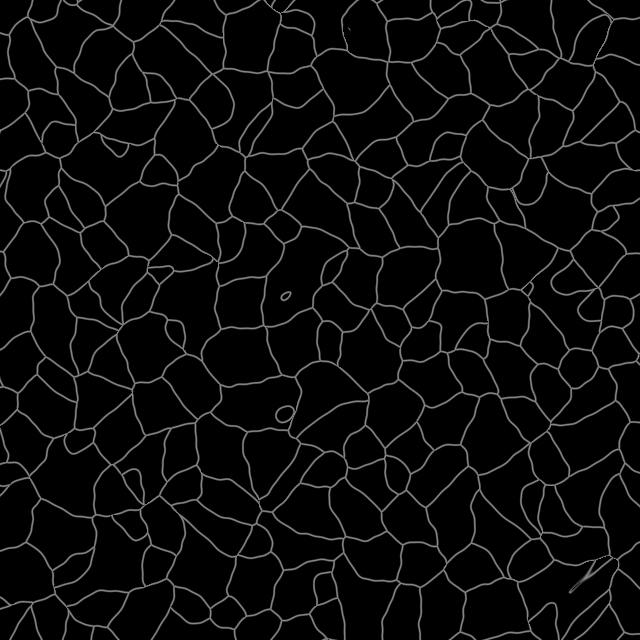
Give the GLSL for this pattern, as a WebGL 1 fragment shader.

```glsl
precision highp float;
// Network of thin grey grain boundaries on black, like a polished metal section.
// Cellular noise whose sites differ in size and stretch gives uneven grains with
// curved borders; layered sines bend the plane so that the borders wander.

uniform vec2 u_resolution;

const vec3 GRAIN_COLOR = vec3(0.0);
const vec3 BOUNDARY_COLOR = vec3(0.53);
const float GRAINS_ACROSS = 14.6;     // sites along one canvas side
const float BOUNDARY_RADIUS = 0.0027; // half width, in canvas units
const float JITTER = 1.0;             // scatter of sites in their lattice cells
const float SIZE_SPREAD = 0.42;       // head start of the largest grains
const float STRETCH = 0.38;           // strongest elongation of a grain
const float BEND = 0.15;              // amplitude of the widest wave
const float BEND_FREQUENCY = 1.8;
const float TAU = 6.2831853;

vec2 hash2(vec2 p) {
  vec2 q = vec2(dot(p, vec2(127.1, 311.7)), dot(p, vec2(269.5, 183.3)));
  return fract(sin(q) * 43758.545);
}

// Layered sines: each finer wave bends the result of the wider one.
vec2 bend(vec2 p) {
  float amplitude = BEND;
  float frequency = BEND_FREQUENCY;
  for (int i = 0; i < 4; i++) {
    p += amplitude * sin(frequency * p.yx + vec2(1.3, 4.1) * float(i + 1));
    amplitude *= 0.4;
    frequency *= 2.1;
  }
  return p;
}

// Weighted, stretched distance to one site: x = distance, yz = its gradient.
vec3 siteDistance(vec2 p, vec2 cell) {
  vec2 site = cell + 0.5 + JITTER * (hash2(cell) - 0.5);
  vec2 traits = hash2(cell + 71.7);
  float angle = TAU * hash2(cell + 33.1).x;
  vec2 axis = vec2(cos(angle), sin(angle));
  float stretch = STRETCH * (2.0 * traits.y - 1.0);

  vec2 offset = p - site;
  offset += stretch * axis * dot(axis, offset);
  float len = max(length(offset), 1e-4);
  vec2 slope = offset / len;
  slope += stretch * axis * dot(axis, slope);
  return vec3(len - SIZE_SPREAD * traits.x, slope);
}

// x = gap between the two nearest sites, yz = gradient of that gap.
vec3 boundaryGap(vec2 p) {
  vec2 home = floor(p);
  vec3 nearest = vec3(1e3, 0.0, 0.0);
  vec3 second = nearest;
  for (int j = -2; j <= 2; j++) {
    for (int i = -2; i <= 2; i++) {
      vec3 d = siteDistance(p, home + vec2(float(i), float(j)));
      if (d.x < nearest.x) {
        second = nearest;
        nearest = d;
      } else if (d.x < second.x) {
        second = d;
      }
    }
  }
  return second - nearest;
}

void main() {
  float side = min(u_resolution.x, u_resolution.y);
  vec2 p = gl_FragCoord.xy / side * GRAINS_ACROSS;
  vec2 bent = bend(p);
  vec3 gap = boundaryGap(bent);

  // Carry the gradient back through the bend to keep the line width even.
  const float STEP = 0.01;
  vec2 bentX = (bend(p + vec2(STEP, 0.0)) - bent) / STEP;
  vec2 bentY = (bend(p + vec2(0.0, STEP)) - bent) / STEP;
  vec2 slope = vec2(dot(gap.yz, bentX), dot(gap.yz, bentY));
  float dist = gap.x / max(length(slope), 0.05) / GRAINS_ACROSS;

  // Soft line profile, never thinner than the pixel grid can show.
  float radius = max(BOUNDARY_RADIUS, 1.0 / side);
  float boundary = 1.0 - smoothstep(0.0, radius, dist);
  gl_FragColor = vec4(mix(GRAIN_COLOR, BOUNDARY_COLOR, boundary), 1.0);
}
```
